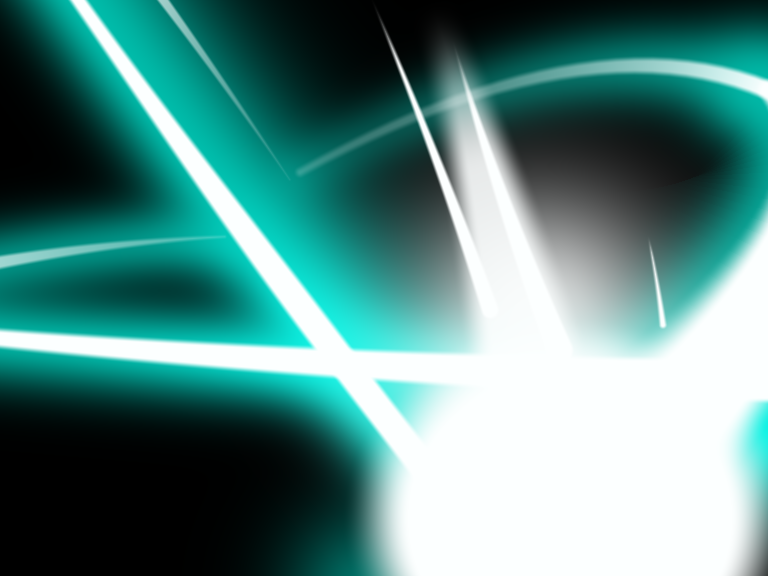
This background is drawn by a Shadertoy shader. Its source:

```glsl
// Crossing white light beams and a sweeping arc over black, wrapped in teal glow,
// with pale spikes rising from a white bloom. Every streak is a quadratic curve:
// its distance and position along the curve drive a tapered core and a soft halo.

const vec3 TEAL = vec3(0.0, 0.74, 0.67);
const vec3 CYAN = vec3(0.02, 0.95, 0.89);
const vec3 WHITE = vec3(0.99, 1.0, 1.0);
const int SEGMENTS = 24;

vec2 bezier(vec2 a, vec2 b, vec2 c, float t) {
    return mix(mix(a, b, t), mix(b, c, t), t);
}

// Returns (signed distance, curve parameter); positive lies left of travel
vec2 curve(vec2 p, vec2 a, vec2 b, vec2 c) {
    vec2 nearest = vec2(1e3, 0.0);
    vec2 start = a;
    for (int i = 0; i < SEGMENTS; i++) {
        vec2 end = bezier(a, b, c, float(i + 1) / float(SEGMENTS));
        vec2 e = end - start;
        vec2 q = p - start;
        float h = clamp(dot(q, e) / dot(e, e), 0.0, 1.0);
        float d = length(q - e * h);
        if (d < abs(nearest.x)) {
            float side = e.x * q.y - e.y * q.x < 0.0 ? -1.0 : 1.0;
            nearest = vec2(d * side, (float(i) + h) / float(SEGMENTS));
        }
        start = end;
    }
    return nearest;
}

float core(float d, float halfWidth, float softness) {
    return 1.0 - smoothstep(halfWidth - softness, halfWidth + softness, abs(d));
}

float gauss(float d, float radius) {
    return exp(-d * d / (radius * radius));
}

float spot(vec2 p, vec2 center, vec2 radius) {
    vec2 q = (p - center) / radius;
    return exp(-dot(q, q));
}

// Joins two coverages without exceeding one
float screen(float a, float b) {
    return 1.0 - (1.0 - a) * (1.0 - b);
}

// A bright sliver that widens from its tip
float spike(vec2 p, vec2 tip, vec2 bend, vec2 base, float width) {
    vec2 s = curve(p, tip, bend, base);
    return core(s.x, width * s.y, 0.0035) * smoothstep(0.0, 0.25, s.y);
}

void mainImage(out vec4 fragColor, in vec2 fragCoord) {
    vec2 p = fragCoord / iResolution.xy * vec2(4.0 / 3.0, 1.0);

    // Main streaks
    vec2 diagonal = curve(p, vec2(0.087, 1.07), vec2(0.42, 0.59), vec2(0.781, 0.132));
    vec2 level = curve(p, vec2(-0.05, 0.417), vec2(0.62, 0.355), vec2(1.4, 0.337));
    vec2 wisp = curve(p, vec2(-0.02, 0.541), vec2(0.19, 0.58), vec2(0.39, 0.589));
    vec2 thread = curve(p, vec2(0.276, 1.01), vec2(0.38, 0.87), vec2(0.503, 0.688));
    vec2 arc = curve(p, vec2(0.521, 0.701), vec2(1.017, 0.974), vec2(1.333, 0.844));
    vec2 sweep = curve(p, vec2(1.333, 0.844), vec2(1.528, 0.67), vec2(1.181, 0.288));
    float sweepWidth = mix(0.014, 0.11, sweep.y);

    // Teal halos
    float glow = gauss(diagonal.x, diagonal.x > 0.0 ? 0.18 : 0.088);
    glow = screen(glow, 0.95 * gauss(level.x, 0.08));
    glow = screen(glow, 0.75 * gauss(wisp.x, 0.066));
    glow = screen(glow, mix(0.3, 0.85, arc.y) * gauss(arc.x, mix(0.055, 0.08, arc.y)));
    glow = screen(glow, 0.85 * gauss(max(abs(sweep.x) - sweepWidth, 0.0), 0.095));
    glow = screen(glow, 0.6 * spot(p, vec2(0.64, -0.03), vec2(0.14)));
    float hot = spot(p, vec2(0.57, 0.38), vec2(0.3, 0.24));
    hot = screen(hot, spot(p, vec2(1.34, 0.25), vec2(0.13)));
    vec3 color = mix(TEAL, CYAN, hot) * screen(glow, spot(p, vec2(1.34, 0.25), vec2(0.13)));

    // Grey haze and white bloom
    float haze = 0.85 * spot(p, vec2(0.94, 0.462), vec2(0.225, 0.21));
    haze = screen(haze, 0.9 * spot(p, vec2(0.92, 0.31), vec2(0.2, 0.12)));
    float bloomRadius = length((p - vec2(0.99, 0.097)) / vec2(0.33, 0.295));
    float light = screen(haze, 1.0 - smoothstep(0.84, 1.2, bloomRadius));

    // Soft shaft and sharp spikes
    vec2 shaft = curve(p, vec2(0.748, 1.0), vec2(0.846, 0.7), vec2(0.91, 0.4));
    float shaftMask = core(shaft.x, mix(0.015, 0.08, shaft.y), 0.028);
    light = screen(light, 0.9 * shaftMask * smoothstep(0.0, 0.5, shaft.y));
    light = screen(light, spike(p, vec2(0.642, 1.01), vec2(0.757, 0.74), vec2(0.851, 0.462), 0.014));
    light = screen(light, spike(p, vec2(0.785, 0.934), vec2(0.865, 0.655), vec2(0.972, 0.392), 0.022));
    light = screen(light, spike(p, vec2(1.125, 0.592), vec2(1.142, 0.51), vec2(1.151, 0.436), 0.005));

    // White cores
    light = screen(light, core(diagonal.x, mix(0.011, 0.025, smoothstep(0.0, 0.7, diagonal.y)), 0.005));
    light = screen(light, core(level.x, mix(0.014, 0.036, level.y), 0.006));
    light = screen(light, 0.65 * core(wisp.x, mix(0.011, 0.001, wisp.y), 0.004) * (1.0 - 0.6 * wisp.y));
    light = screen(light, 0.65 * core(thread.x, mix(0.008, 0.0005, thread.y), 0.003) * (1.0 - 0.8 * thread.y));
    light = screen(light, mix(0.2, 1.0, arc.y * arc.y) * core(arc.x, mix(0.006, 0.015, arc.y), 0.006));
    light = screen(light, core(sweep.x, sweepWidth, mix(0.008, 0.035, sweep.y)));

    fragColor = vec4(mix(color, WHITE, light), 1.0);
}
```
